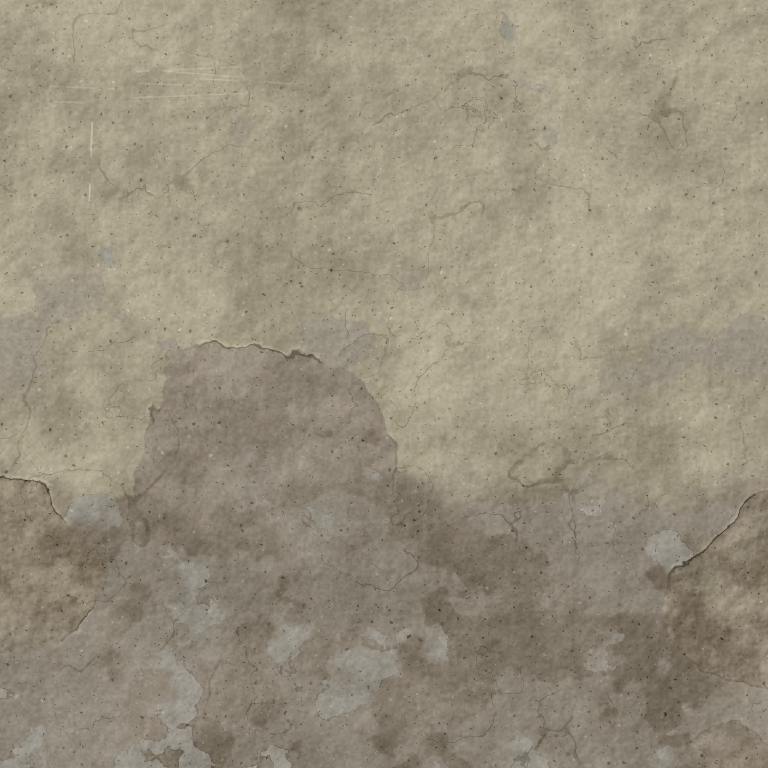
Reproduce this texture procedurally as a three.js fragment shader.

```glsl
// Weathered wall: olive plaster over exposed brown render with flaking grey paint.
// Layers are cut out by noise-warped ellipses and thresholds, then given
// cracks, scratches, pores and a fine embossed grain.
varying vec2 vUv;

float hash(vec2 p) {
  return fract(sin(dot(p, vec2(127.1, 311.7))) * 43758.5453);
}

float noise(vec2 p) {
  vec2 i = floor(p), f = fract(p);
  f = f * f * (3.0 - 2.0 * f);
  return mix(mix(hash(i), hash(i + vec2(1, 0)), f.x),
             mix(hash(i + vec2(0, 1)), hash(i + vec2(1, 1)), f.x), f.y);
}

float fbm(vec2 p) {
  float sum = 0.0, amp = 0.5;
  for (int i = 0; i < 6; i++) {
    sum += amp * noise(p);
    p = mat2(1.6, 1.2, -1.2, 1.6) * p + 7.3;
    amp *= 0.5;
  }
  return sum;
}

// Approximate signed distance, negative inside
float ellipse(vec2 p, vec2 center, vec2 r) {
  return (length((p - center) / r) - 1.0) * min(r.x, r.y);
}

float segment(vec2 p, vec2 a, vec2 b) {
  vec2 ab = b - a;
  return length(p - a - ab * clamp(dot(p - a, ab) / dot(ab, ab), 0.0, 1.0));
}

// Thin line along the zero level of d
float line(float d, float width) {
  return 1.0 - smoothstep(width * 0.3, width, abs(d));
}

// Short hairline cracks, broken up by a mask
float cracks(vec2 p, float scale) {
  vec2 q = p * scale + (fbm(p * 18.0) - 0.5) * 1.2;
  return line(noise(q) - 0.5, 0.0012 * scale) * smoothstep(0.53, 0.62, fbm(p * 9.0 + scale));
}

// Sparse ragged pores: negative is a dark pit, positive a pale fleck
float pores(vec2 p) {
  float sum = 0.0, scale = 50.0;
  p += (vec2(noise(p * 260.0), noise(p * 260.0 + 50.0)) - 0.5) * 0.003;
  for (int i = 0; i < 3; i++) {
    vec2 q = p * scale + float(i) * 17.0, cell = floor(q);
    vec2 center = 0.2 + 0.6 * vec2(hash(cell), hash(cell + 31.7));
    float r = mix(0.03, 0.13, hash(cell + 5.1)), pick = hash(cell + 9.4);
    float spot = 1.0 - smoothstep(r * 0.4, r + 0.0006 * scale, length(fract(q) - center));
    sum += spot * (pick > 0.95 ? 0.10 : pick < 0.22 ? -0.04 - 0.75 * pick : 0.0);
    scale *= 1.6;
  }
  return sum;
}

void main() {
  vec2 p = vUv;
  float warp = (fbm(p * 9.0) - 0.5) * 0.09 + (fbm(p * 42.0 + 3.0) - 0.5) * 0.016;
  float broken = fbm(p * 11.0 + 40.0);
  float streak = fbm(p * vec2(26.0, 5.0) + 8.0);
  float mottle = fbm(p * 28.0 + 5.0) - 0.5;

  // Upper plaster with cloudy stains and faint vertical streaks
  float cloud = fbm(p * vec2(5.0, 6.0) + 2.0) * 0.55 + streak * 0.2 + mottle * 0.35 + 0.125;
  cloud += 0.05 - 0.07 * smoothstep(0.4, 1.0, p.x);
  vec3 plaster = mix(vec3(0.57, 0.535, 0.455), vec3(0.70, 0.67, 0.575), smoothstep(0.25, 0.72, cloud));
  float band = smoothstep(0.45, 0.53, p.y) * (1.0 - smoothstep(0.6, 0.68, p.y));
  float mauve = smoothstep(0.55, 0.575, fbm(p * vec2(9.0, 11.0) + 61.0)) * band;
  plaster = mix(plaster, vec3(0.585, 0.555, 0.51), mauve * 0.6);

  // Exposed render, pale under the dome and mottled dark near the ground
  float tone = fbm(p * vec2(6.0, 9.0) + 20.0) * 0.75 + mottle * 0.45 + 0.125;
  tone = smoothstep(0.25, 0.72, tone) * 0.8 + smoothstep(0.22, 0.43, p.y) * 0.4 - 0.03;
  vec3 render = mix(vec3(0.45, 0.41, 0.35), vec3(0.60, 0.56, 0.505), clamp(tone, 0.0, 1.0));
  render += (streak - 0.5) * 0.08;

  // Plaster edge: crisp around the dome, washed out at either side
  float edge = min(p.y - 0.365, ellipse(p, vec2(0.33, 0.37), vec2(0.165, 0.175))) + warp;
  float soft = mix(0.0015, 0.05, smoothstep(0.17, 0.25, abs(p.x - 0.33)));
  vec3 col = mix(plaster, render, 1.0 - smoothstep(-soft, soft, edge + mottle * soft * 1.5));
  float crisp = (1.0 - smoothstep(0.16, 0.21, abs(p.x - 0.33))) * smoothstep(0.42, 0.56, broken);
  col -= 0.15 * line(edge, 0.002) * crisp;
  col += 0.05 * line(edge - 0.003, 0.003) * crisp;

  // Grey paint: broken washes and small opaque flakes
  float low = smoothstep(0.30, 0.44, p.y + warp);
  float wash = fbm(p * vec2(9.0, 12.0) + 33.0) + mottle * 0.35 - low * 0.3;
  col = mix(col, vec3(0.575, 0.555, 0.51), smoothstep(0.49, 0.54, wash) * 0.5);
  vec2 q = p + (vec2(fbm(p * 14.0), fbm(p * 14.0 + 70.0)) - 0.5) * 0.08;
  float flake = fbm(q * vec2(9.0, 12.0) + 24.0) + mottle * 0.15 - low * 0.2;
  col -= 0.07 * line(flake - 0.588, 0.008) * smoothstep(0.4, 0.6, broken);
  float paint = smoothstep(0.588, 0.602, flake) * smoothstep(0.25, 0.5, broken + mottle * 0.4);
  col = mix(col, vec3(0.59, 0.575, 0.535) + mottle * 0.12, paint * 0.85);

  // Ragged losses at the sides, with a thin shaded rim and a lit lip
  float loss = min(ellipse(p, vec2(0.03, 0.265), vec2(0.10, 0.10)),
               min(ellipse(p, vec2(1.0, 0.22), vec2(0.12, 0.11)),
                   ellipse(p, vec2(0.94, 0.0), vec2(0.045, 0.045)))) + warp * 1.3;
  float inside = 1.0 - smoothstep(-0.0015, 0.0015, loss);
  float fade = smoothstep(0.15, 0.24, p.y + mottle * 0.15);
  vec3 sand = mix(vec3(0.46, 0.415, 0.345), vec3(0.59, 0.545, 0.465), smoothstep(0.3, 0.7, mottle + 0.5));
  col = mix(col, sand, inside * mix(0.35, 0.8, fade));
  float rim = smoothstep(0.38, 0.56, broken) * mix(0.3, 1.0, fade);
  col -= rim * (0.17 * line(loss, 0.0025) + 0.04 * inside * smoothstep(-0.010, 0.0, loss));
  col += rim * 0.05 * line(loss - 0.004, 0.004);

  // Cracks and pale scratches
  col -= 0.09 * cracks(p, 10.0) + 0.07 * cracks(p + 3.7, 17.0);
  float scratch = line(segment(p, vec2(0.116, 0.73), vec2(0.120, 0.84)), 0.0018);
  for (int i = 0; i < 7; i++) {
    float k = float(i);
    vec2 a = vec2(hash(vec2(k, 1.0)) * 0.28, 0.86 + 0.05 * hash(vec2(k, 2.0)));
    vec2 b = a + vec2(0.06 + 0.12 * hash(vec2(k, 3.0)), 0.02 * hash(vec2(k, 4.0)) - 0.01);
    scratch += 0.5 * line(segment(p, a, b) + (streak - 0.5) * 0.003, 0.0016);
  }
  col += 0.11 * scratch * smoothstep(0.2, 0.5, noise(p * 60.0));

  // Pores, embossed roughness and fine grain
  col += pores(p) * vec3(1.0, 1.0, 0.95);
  float emboss = fbm(p * 70.0) - fbm(p * 70.0 + vec2(-0.2, 0.2));
  col += emboss * mix(0.17, 0.28, inside);
  col += (noise(p * 290.0) - 0.5) * 0.05 + (noise(p * 130.0 + 4.0) - 0.5) * 0.025;
  gl_FragColor = vec4(clamp(col, 0.0, 1.0), 1.0);
}
```
